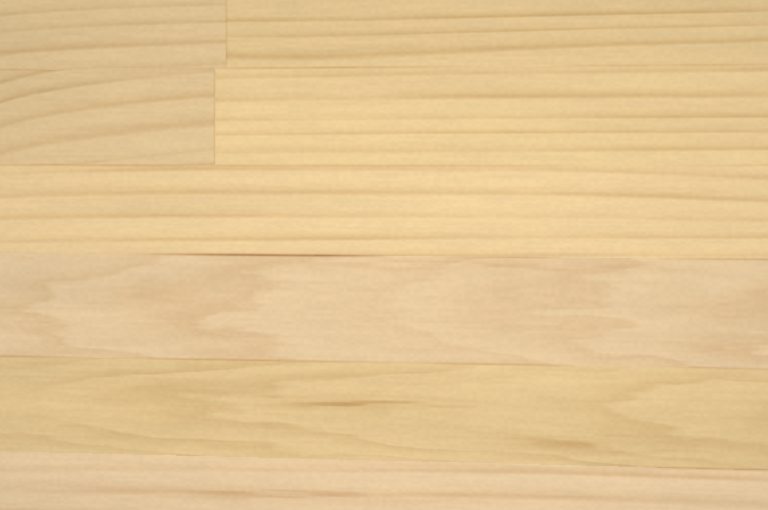
Write a Shadertoy shader that draws this texture.

```glsl
// Pale laminated wood board: six rows of planks with straight and flame grain.

const float ROW_HEIGHT = 0.187;
const vec3 HONEY = vec3(0.922, 0.805, 0.588);
const vec3 ROSY = vec3(0.922, 0.806, 0.655);
const vec3 GRAIN_TINT = vec3(0.86, 0.79, 0.69);
const vec3 STREAK_TINT = vec3(0.86, 0.76, 0.65);
const vec3 CRACK_TINT = vec3(0.72, 0.58, 0.50);
const float ROSINESS[6] = float[6](0.10, 0.10, 0.25, 0.72, 0.05, 0.80);
const float TONE[6] = float[6](0.985, 1.005, 1.005, 0.985, 0.975, 1.015);

float hash(vec2 p) {
    vec3 q = fract(vec3(p.xyx) * 0.1031);
    q += dot(q, q.yzx + 33.33);
    return fract((q.x + q.y) * q.z);
}

float noise(vec2 p) {
    vec2 cell = floor(p), f = fract(p);
    f = f * f * (3.0 - 2.0 * f);
    float low = mix(hash(cell), hash(cell + vec2(1, 0)), f.x);
    float high = mix(hash(cell + vec2(0, 1)), hash(cell + vec2(1, 1)), f.x);
    return mix(low, high, f.y);
}

float fbm(vec2 p) {
    float sum = 0.0, gain = 0.5;
    for (int i = 0; i < 4; i++) {
        sum += gain * noise(p);
        p = p * 2.03 + 17.0;
        gain *= 0.5;
    }
    return sum;
}

// Nearly parallel growth rings, lifted towards the right by bend
float straightPhase(vec2 p, float seed, float bend) {
    float y = p.y + bend * sqrt(p.x + 0.03);
    float drift = noise(vec2(p.x * 1.5, y * 5.0) + seed) * 0.7;
    float spacing = noise(vec2(p.x * 0.3, y * 14.0) + seed * 1.7) * 1.1;
    return y * 25.0 + drift + spacing;
}

// Nested tongues that point left around the line y = axis
float flamePhase(vec2 p, float seed, float axis, float stretch) {
    float dy = p.y - axis;
    float wobble = fbm(vec2(p.x * 4.0, p.y * 24.0) + seed) * 1.5;
    return (p.x - stretch * dy * dy) * 2.8 + wobble;
}

// Slow darkening that ends in a crisp but smoothed edge
float ringProfile(float phase, float sharpness, float edge) {
    float f = fract(phase);
    return pow(f, sharpness) * (1.0 - smoothstep(1.0 - edge, 1.0, f));
}

// Soft horizontal streak, broken up along the fibres
float streak(vec2 p, vec2 centre, vec2 radius) {
    vec2 d = (p - centre) / radius;
    float fibres = smoothstep(0.3, 0.7, noise(p * vec2(9.0, 150.0)));
    return exp(-dot(d, d)) * (0.25 + 0.75 * fibres);
}

float softLine(float dist, float width) {
    return exp(-dist * dist / (width * width));
}

void mainImage(out vec4 fragColor, in vec2 fragCoord) {
    vec2 uv = fragCoord / iResolution.xy;
    vec2 p = vec2(fragCoord.x, iResolution.y - fragCoord.y) / iResolution.y;
    float pixel = 1.0 / iResolution.y;

    // Rows fan out slightly towards the right; the third one is narrower
    p.y -= (p.y - 0.3) * 0.06 * uv.x;
    p.y += 0.015 * softLine(p.y - 0.5, 0.07);
    float rowPos = (p.y + 0.05) / ROW_HEIGHT;
    float row = clamp(floor(rowPos), 0.0, 5.0);

    // End joints in the two upper rows
    float jointX = 0.444 - 0.023 * row;
    bool jointed = row < 1.5;
    bool leftPiece = jointed && p.x < jointX;
    float seed = row * 13.7 + (leftPiece ? 71.0 : 5.0);

    // Growth rings
    bool flame = row > 2.5 && row < 4.5;
    float bend = leftPiece ? mix(0.05, 0.12, row) : 0.01;
    float axis = row < 3.5 ? 0.605 : 0.785;
    float stretch = row < 3.5 ? 25.0 : 75.0;
    float phase = flame ? flamePhase(p, seed, axis, stretch) : straightPhase(p, seed, bend);
    float edge = clamp(fwidth(phase) * 1.5, flame ? 0.2 : 0.22, 0.5);
    float ring = ringProfile(phase, flame ? 2.0 : 4.5, edge);
    float strength = 0.2 + 1.1 * noise(vec2(p.x * 3.0, floor(phase) * 3.1 + seed));
    ring *= strength * (flame ? 0.45 : 1.15);

    // Plank colour with broad tone drift
    int index = int(row);
    float drift = fbm(vec2(p.x * 1.6, p.y * 14.0) + seed);
    vec3 colour = mix(HONEY, ROSY, leftPiece ? 0.35 : ROSINESS[index]);
    colour *= (leftPiece ? 0.975 : TONE[index]) * (0.97 + 0.06 * drift);
    colour *= mix(vec3(1.0), GRAIN_TINT, ring);

    // Mineral streaks in the lower planks
    float stain = streak(p, vec2(0.70, 0.778), vec2(0.16, 0.012));
    stain += 0.7 * streak(p, vec2(1.14, 0.842), vec2(0.12, 0.016));
    stain += 0.6 * streak(p, vec2(0.55, 0.955), vec2(0.35, 0.012));
    stain += 0.4 * streak(p, vec2(0.95, 0.527), vec2(0.40, 0.012));
    colour *= mix(vec3(1.0), STREAK_TINT, min(stain, 1.0) * 0.75);

    // Fine fibres and speckle
    float fibre = noise(vec2(p.x * 14.0, p.y * 190.0) + seed) - 0.5;
    float speckle = noise(p * vec2(130.0, 190.0)) - 0.5;
    colour *= 1.0 + 0.026 * fibre + 0.028 * speckle;

    // Faint glue seams, end joints and one dark crack
    float seamDist = abs(rowPos - round(rowPos)) * ROW_HEIGHT;
    float lineWidth = max(0.0025, pixel);
    float seam = softLine(seamDist, lineWidth);
    seam *= 0.45 * smoothstep(0.2, 0.9, noise(vec2(p.x * 5.0, round(rowPos) * 9.0)));
    float joint = jointed ? softLine(p.x - jointX, lineWidth) * 0.25 : 0.0;
    colour *= mix(vec3(1.0), STREAK_TINT, max(seam, joint));
    float crackSpan = smoothstep(0.28, 0.5, p.x) * (1.0 - smoothstep(0.6, 0.8, p.x));
    float crack = softLine(p.y + 0.05 - 3.0 * ROW_HEIGHT, lineWidth) * crackSpan;
    colour *= mix(vec3(1.0), CRACK_TINT, crack * 0.6);

    // Gentle light falloff towards the corners
    vec2 fromCentre = uv - vec2(0.56, 0.48);
    colour *= 1.022 - 0.17 * dot(fromCentre, fromCentre);
    fragColor = vec4(clamp(colour, 0.0, 1.0), 1.0);
}
```
